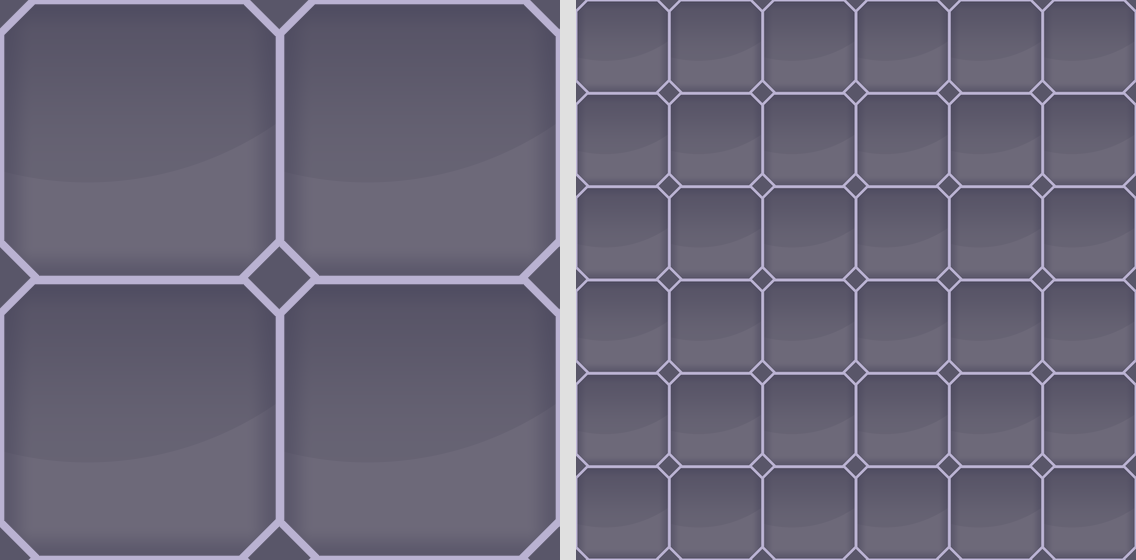
Left, the tile; right, the same tile 3 across and 3 down.
This pattern is drawn by a WebGL 1 fragment shader. Its source:

```glsl
precision highp float;
// Two by two glazed tiles with cut corners, framed by pale lilac bands and
// small dark diamonds. Each tile has a soft edge shadow and a darker gradient
// bounded by a circular arc; everything repeats through fract.

uniform vec2 u_resolution;

// Antialiased coverage of the region where the distance is negative.
float coverage(float dist, float pixel) {
  return clamp(0.5 - dist / pixel, 0.0, 1.0);
}

vec3 glazedTile(vec2 cell, vec2 edge, float pixel) {
  vec3 color = vec3(0.426, 0.410, 0.474);

  // Darker upper glaze, fading down to the arc
  vec3 glaze = mix(vec3(0.402, 0.388, 0.452), vec3(0.342, 0.328, 0.402),
                   smoothstep(0.36, 1.0, cell.y));
  float arc = length(cell - vec2(0.3125, 1.536)) - 1.1875;
  color = mix(color, glaze, coverage(arc, pixel));

  // Soft shadow along the four sides
  vec2 lit = 1.0 - 0.45 * (1.0 - smoothstep(0.0, 0.105, edge));
  return mix(vec3(0.275, 0.265, 0.355), color, lit.x * lit.y);
}

void main() {
  vec2 grid = 2.0 * gl_FragCoord.xy / u_resolution;
  float pixel = 2.0 / min(u_resolution.x, u_resolution.y);
  vec2 cell = fract(grid);

  // Straight bands on the cell borders
  vec2 edge = 0.5 - abs(cell - 0.5) - 0.0154;
  float band = min(edge.x, edge.y);

  // Diamonds sit slightly above and left of the crossings
  vec2 corner = abs(fract(grid - vec2(-0.0026, 0.0078) + 0.5) - 0.5);
  float diamond = corner.x + corner.y;
  float frame = min(band, (diamond - 0.151) * 0.7071);
  float inset = (diamond - 0.112) * 0.7071;

  vec3 color = glazedTile(cell, max(edge, 0.0), pixel);
  color = mix(color, vec3(0.728, 0.700, 0.822), coverage(frame, pixel));
  color = mix(color, vec3(0.350, 0.336, 0.410), coverage(inset, pixel));
  gl_FragColor = vec4(color, 1.0);
}
```
